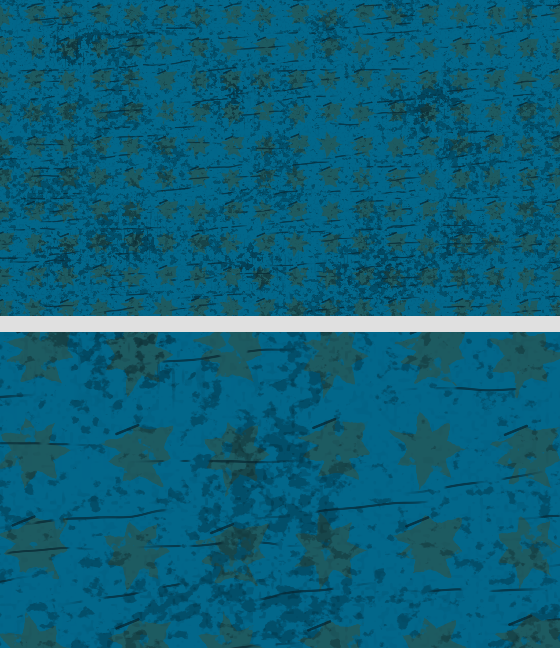
Top, the full canvas; bottom, a detail of the centre.
Reproduce this pattern procedurally as a Shadertoy shader.

```glsl
const vec2 GRID = vec2(17.07, 9.68);       // repeats across and down
const vec2 GRID_OFFSET = vec2(0.044, 0.22);
const vec3 BLUE = vec3(0.008, 0.402, 0.542);
const vec3 OLIVE = vec3(0.115, 0.355, 0.382);
const vec3 INK = vec3(0.025, 0.13, 0.17);
const float STAR_POINTS = 7.0;
const float STAR_OUTER = 0.39;
const float STAR_INNER = 0.21;
const float LEAF_SIZE = 0.35;
const float SCRATCH_WIDTH = 0.006;

const vec2 LEAF[14] = vec2[14](
    vec2(-1.0, 0.35), vec2(-0.4, 0.5), vec2(0.0, 0.9), vec2(0.35, 0.75),
    vec2(1.05, 0.85), vec2(0.8, 0.25), vec2(1.0, -0.1), vec2(0.5, -0.3),
    vec2(0.75, -0.9), vec2(0.1, -0.65), vec2(-0.45, -0.8), vec2(-0.3, -0.35),
    vec2(-0.85, -0.2), vec2(-0.45, 0.1));

// Centres of the heavy stains, in cells
const vec2 STAINS[9] = vec2[9](
    vec2(2.3, 8.2), vec2(7.4, 6.7), vec2(13.1, 6.3), vec2(14.0, 4.8), vec2(4.0, 2.4),
    vec2(11.1, 1.4), vec2(7.8, 1.4), vec2(1.8, 1.8), vec2(14.0, 2.3));

float hash(vec2 p) {
    vec3 q = fract(vec3(p.xyx) * 0.1031);
    q += dot(q, q.yzx + 33.33);
    return fract((q.x + q.y) * q.z);
}

float noise(vec2 p) {
    vec2 i = floor(p), f = fract(p);
    f = f * f * (3.0 - 2.0 * f);
    return mix(mix(hash(i), hash(i + vec2(1, 0)), f.x),
               mix(hash(i + vec2(0, 1)), hash(i + vec2(1, 1)), f.x), f.y);
}

float fbm(vec2 p) {
    float sum = 0.0, amp = 0.533;
    for (int i = 0; i < 4; i++) {
        sum += amp * noise(p);
        p = mat2(1.6, 1.2, -1.2, 1.6) * p + 17.3;
        amp *= 0.5;
    }
    return sum;
}

float segment(vec2 p, vec2 a, vec2 b) {
    vec2 e = b - a;
    return length(p - a - e * clamp(dot(p - a, e) / dot(e, e), 0.0, 1.0));
}

// Star with points of uneven length
float starDistance(vec2 p, float seed) {
    float sector = 6.28318 / STAR_POINTS;
    float angle = atan(p.y, p.x);
    float k = round(angle / sector);
    float a = abs(angle - k * sector);
    vec2 q = length(p) * vec2(cos(a), sin(a));
    vec2 tip = vec2(STAR_OUTER * (0.85 + 0.25 * hash(vec2(mod(k, STAR_POINTS), seed))), 0.0);
    vec2 edge = STAR_INNER * vec2(cos(sector * 0.5), sin(sector * 0.5)) - tip;
    return dot(q - tip, normalize(vec2(edge.y, -edge.x)));
}

float leafDistance(vec2 p) {
    float d = 1e3, side = 1.0;
    for (int i = 0, j = 13; i < 14; j = i, i++) {
        vec2 a = LEAF[i], b = LEAF[j];
        d = min(d, segment(p, a, b));
        if ((a.y > p.y) != (b.y > p.y) && p.x < a.x + (b.x - a.x) * (p.y - a.y) / (b.y - a.y))
            side = -side;
    }
    return side * d;
}

// Long broken lines that climb gently to the right
float scratches(vec2 g, float px) {
    float ink = 0.0;
    for (float i = 0.0; i < 3.0; i++) {
        vec2 q = g * vec2(0.38 + 0.1 * i, 1.0) + vec2(3.7, 0.37) * i;
        vec2 id = floor(q), f = q - id;
        float rnd = hash(id + 41.0 * i);
        float y = 0.3 + 0.4 * rnd + (f.x - 0.5) * 0.3 * hash(id + 7.1) + 0.05 * (noise(g * 3.0) - 0.5);
        float line = 1.0 - smoothstep(SCRATCH_WIDTH, SCRATCH_WIDTH + px, abs(f.y - y));
        float ends = smoothstep(0.05, 0.3, f.x) * smoothstep(0.95, 0.7, f.x);
        ink = max(ink, line * ends * step(0.45, rnd) * smoothstep(0.3, 0.55, noise(g * 7.0 + i)));
    }
    return ink;
}

void mainImage(out vec4 fragColor, in vec2 fragCoord) {
    vec2 g = fragCoord / iResolution.xy * GRID;
    float px = GRID.y / iResolution.y;

    // Motifs alternate like a checkerboard
    vec2 cell = g - GRID_OFFSET;
    vec2 id = round(cell);
    float seed = hash(id + 50.0);
    vec2 p = cell - id - 0.08 * (vec2(seed, hash(id + 80.0)) - 0.5);
    bool isLeaf = mod(id.x + id.y, 2.0) < 0.5;
    float d = isLeaf ? LEAF_SIZE * leafDistance(p / LEAF_SIZE) : starDistance(p, 3.0 + floor(seed * 3.0));
    d += 0.07 * (fbm(g * 9.0) - 0.5);
    float motif = 1.0 - smoothstep(-0.5 * px, 0.5 * px, d);
    motif *= 1.0 - 0.8 * smoothstep(0.66, 0.72, fbm(g * 7.0 + 90.0));

    // Stains and row gaps set how dense the grit is
    float stain = 0.0;
    for (int i = 0; i < 9; i++) {
        vec2 q = (g - STAINS[i]) * vec2(0.85, 1.2);
        stain = max(stain, exp(-dot(q, q) * 1.3));
    }
    stain *= smoothstep(0.3, 0.6, fbm(g * 1.7));
    float patches = smoothstep(0.42, 0.72, fbm(g * 0.8 + 20.0));
    float gap = smoothstep(0.36, 0.5, abs(cell.y - id.y)) * smoothstep(0.4, 0.7, noise(g * vec2(0.9, 2.0)));
    float density = max(max(patches, 0.6 * gap), stain);
    float edge = mix(0.62, 0.44, density);
    float grit = smoothstep(edge, edge + 0.12, fbm(g * vec2(9.0, 11.0) + 5.0));
    float fine = smoothstep(0.62, 0.85, noise(g * 24.0)) * (0.25 + 0.75 * density);

    // Ink marks: scratches, upright cracks in stains, leaf creases
    float ink = 0.65 * scratches(g, px);
    ink = max(ink, 0.5 * stain * smoothstep(0.72, 0.85, noise(g * vec2(20.0, 3.5))));
    float crease = segment(p, vec2(-0.2, 0.22), vec2(0.02, 0.31));
    ink = max(ink, isLeaf ? 0.7 * (1.0 - smoothstep(0.008, 0.008 + px, crease)) : 0.0);

    vec3 color = mix(BLUE, OLIVE, motif);
    color *= 1.0 - 0.23 * grit - 0.13 * fine;
    color = mix(color, INK, max(ink, 0.35 * stain * grit));
    fragColor = vec4(color, 1.0);
}
```
